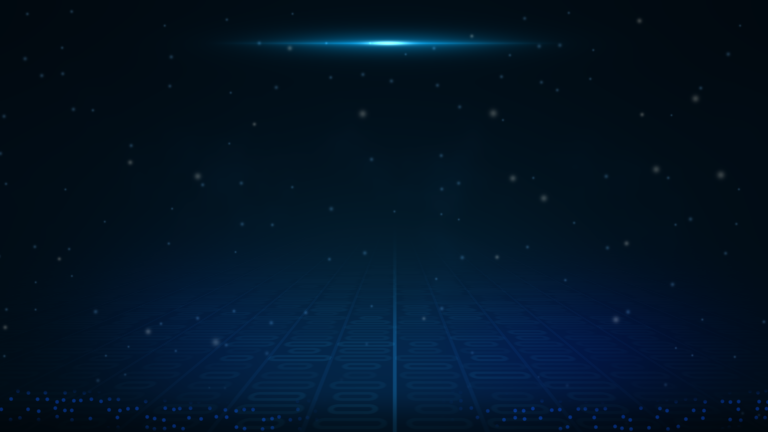
This background is drawn by a Shadertoy shader. Its source:

```glsl
// A dark navy space with drifting dust above a dim circuit floor, lit by a cyan flare.
// Soft elliptical glows build the backdrop; the floor is a perspective grid of pill
// outlines, and the dust and blue beads are hashed cells.

float hash(vec2 p) {
    p = fract(p * vec2(0.1031, 0.1137));
    p += dot(p, p.yx + 33.33);
    return fract((p.x + p.y) * p.x * 17.3);
}

vec2 gradientAt(vec2 cell) {
    float angle = 6.2832 * hash(cell + 41.0);
    return vec2(cos(angle), sin(angle));
}

float gradientNoise(vec2 p) {
    vec2 i = floor(p), f = fract(p), e = vec2(1, 0);
    vec2 u = f * f * f * (f * (f * 6.0 - 15.0) + 10.0);
    return mix(mix(dot(gradientAt(i), f), dot(gradientAt(i + e), f - e), u.x),
               mix(dot(gradientAt(i + e.yx), f - e.yx), dot(gradientAt(i + 1.0), f - 1.0), u.x), u.y);
}

float fbm(vec2 p) {
    float sum = 0.0, amp = 0.5;
    for (int i = 0; i < 4; i++) {
        sum += amp * gradientNoise(p);
        p = mat2(1.6, 1.2, -1.2, 1.6) * p + 7.3;
        amp *= 0.5;
    }
    return sum;
}

float glow(vec2 p, vec2 center, vec2 radius) {
    vec2 q = (p - center) / radius;
    return exp(-dot(q, q));
}

// Backdrop: dark edges, teal middle, blue floor light and faint clouds
vec3 backdrop(vec2 p) {
    vec3 col = mix(vec3(0.002, 0.042, 0.075), vec3(0.005, 0.068, 0.115), exp(-2.2 * p.x * p.x));
    col *= mix(1.0, 0.75, smoothstep(0.55, 1.0, p.y));
    col += vec3(0.005, 0.035, 0.045) * glow(p, vec2(0.0, 0.4), vec2(0.5, 0.2));
    col += vec3(0.008, 0.07, 0.135) * glow(p, vec2(0.0, 0.15), vec2(0.48, 0.2));
    col += vec3(0.0, 0.015, 0.08) * glow(p, vec2(-0.42, 0.22), vec2(0.28, 0.18));
    col += vec3(0.0, 0.0, 0.11) * glow(p, vec2(0.45, 0.19), vec2(0.34, 0.16));
    float cloud = smoothstep(0.0, 0.5, fbm(p * 4.0 + 3.0));
    col += vec3(0.004, 0.02, 0.035) * cloud * glow(p, vec2(0.0, 0.5), vec2(0.65, 0.28));
    return col;
}

// Floor: rows of pill outlines and column seams converging on the horizon
vec3 circuitFloor(vec2 p, float px) {
    float depth = 0.537 - p.y;
    if (depth < 0.03) return vec3(0);
    vec2 grid = vec2((p.x - 0.025) / (0.4 * depth), 7.5 / depth);
    float rowWidth = 7.5 * px / (depth * depth);
    float seamWidth = px / (0.4 * depth);
    vec2 cell = floor(grid), f = fract(grid) - 0.5;
    float reach = 0.1 + 0.28 * hash(cell);
    float pill = abs(length(vec2(max(abs(f.x) - reach, 0.0) * 3.0, f.y)) - 0.26);
    float rows = (1.0 - smoothstep(0.04, 0.1 + rowWidth, pill)) / (1.0 + rowWidth);
    rows *= 0.35 + 0.65 * hash(cell + 9.0);
    float seam = 0.5 - abs(f.x);
    float seams = 1.0 - smoothstep(0.012, 0.03 + seamWidth, seam);
    float spine = 1.0 - smoothstep(0.002, 0.004 + px, abs(p.x - 0.025));
    float fade = smoothstep(0.04, 0.34, depth) * glow(p, vec2(0.0, 0.12), vec2(0.58, 0.4));
    return fade * (vec3(0.015, 0.065, 0.08) * rows + vec3(0.008, 0.035, 0.06) * seams
                 + vec3(0.02, 0.1, 0.13) * spine);
}

// Dust: warm grey specks, larger and sparser in the first layer
vec3 dust(vec2 p, float px) {
    vec3 col = vec3(0);
    for (int i = 0; i < 2; i++) {
        float scale = 6.0 + 7.0 * float(i);
        vec2 cell = floor(p * scale) + 50.0 * float(i + 1);
        vec2 at = 0.2 + 0.6 * vec2(hash(cell), hash(cell + 17.0));
        float size = mix(0.003, 0.008, hash(cell + 5.0)) / float(i + 1) + px * 0.4;
        vec2 d = (fract(p * scale) - at) / scale;
        float shown = step(0.6, hash(cell + 29.0));
        col += mix(vec3(0.2, 0.19, 0.17), vec3(0.09, 0.14, 0.18), float(i))
             * shown * exp(-dot(d, d) / (size * size));
    }
    return col * smoothstep(0.08, 0.35, p.y + abs(p.x) * 0.2);
}

// Beads: small blue dots scattered along a wavy band at the bottom
float beads(vec2 p, float px) {
    float wave = 0.045 + 0.018 * sin(p.x * 7.0 + 1.0);
    vec2 cell = floor(p * 48.0);
    vec2 at = 0.3 + 0.4 * vec2(hash(cell + 3.0), hash(cell + 71.0));
    float d = length(fract(p * 48.0) - at) / 48.0;
    float shown = step(0.45, hash(cell + 13.0)) * smoothstep(0.045, 0.015, abs(p.y - wave));
    return shown * smoothstep(0.12, 0.3, abs(p.x)) * (1.0 - smoothstep(0.002, 0.004 + px, d));
}

// Flare: a thin tapering streak with a bright heart and a low halo
vec3 flare(vec2 p) {
    vec2 d = abs(p - vec2(0.009, 0.9));
    float taper = pow(max(1.0 - d.x / 0.43, 0.0), 1.5);
    vec3 col = vec3(0.02, 0.48, 0.68) * taper * exp(-d.y / 0.005);
    col += vec3(0.0, 0.18, 0.26) * glow(d, vec2(0), vec2(0.23, 0.026));
    col += vec3(0.0, 0.035, 0.05) * glow(d, vec2(0), vec2(0.33, 0.05));
    return col + vec3(0.65, 0.6, 0.45) * glow(d, vec2(0), vec2(0.045, 0.005));
}

void mainImage(out vec4 fragColor, in vec2 fragCoord) {
    float px = 1.0 / iResolution.y;
    vec2 p = (fragCoord - vec2(0.5 * iResolution.x, 0.0)) * px;
    vec3 col = backdrop(p) + circuitFloor(p, px);
    col *= mix(0.6, 1.0, smoothstep(0.0, 0.1, p.y));
    col += dust(p, px) + vec3(0.01, 0.11, 0.34) * beads(p, px) + flare(p);
    fragColor = vec4(col, 1.0);
}
```
